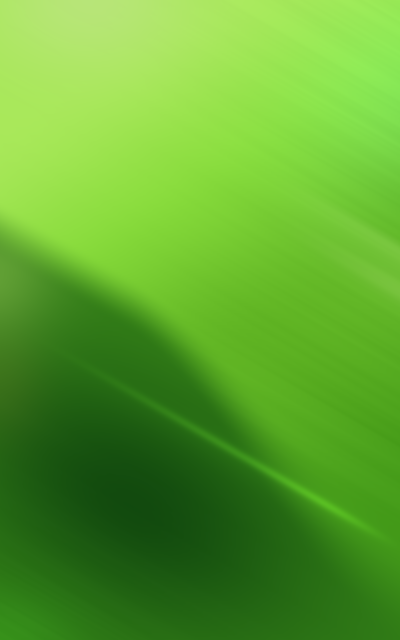
This background is drawn by a Shadertoy shader. Its source:

```glsl
// Soft green leaf-like gradient with a diagonal shadow and fine slanted light streaks.

// Lit side, from low to high
const vec3 LEAF   = vec3(0.27, 0.61, 0.10);
const vec3 GRASS  = vec3(0.38, 0.71, 0.14);
const vec3 BRIGHT = vec3(0.53, 0.86, 0.23);
const vec3 LIME   = vec3(0.66, 0.91, 0.35);
// Shaded side
const vec3 SHADE  = vec3(0.20, 0.50, 0.09);
const vec3 CORE   = vec3(0.07, 0.29, 0.055);
// Added light
const vec3 PALE_GLOW = vec3(0.06, -0.01, 0.12);
const vec3 COOL_GLOW = vec3(0.02, 0.07, 0.12);
const vec3 HAZE_GLOW = vec3(0.19, 0.14, 0.12);
const vec3 WARM_GLOW = vec3(0.07, 0.02, 0.02);
const vec3 BEAM_GLOW = vec3(0.13, 0.08, 0.13);
const vec3 LINE_GLOW = vec3(0.08, 0.14, 0.03);

// Layout, in units of the canvas height
const vec2 ALONG  = vec2(0.866, -0.5);   // streak direction
const vec2 ACROSS = vec2(0.5, 0.866);    // streak normal
const vec2 CORE_POS = vec2(0.21, 0.215);
const vec2 CORE_SIZE = vec2(0.30, 0.17);
const float EDGE_POS = 0.557;
const float EDGE_DROP = 0.17;
const float LINE_POS = 0.438;
const float BEAM_POS = 0.850;
const float GRAIN = 0.045;

float hash(vec2 p) {
    return fract(sin(dot(p, vec2(127.1, 311.7))) * 43758.5453);
}

float noise(vec2 p) {
    vec2 i = floor(p), f = fract(p);
    f = f * f * (3.0 - 2.0 * f);
    return mix(mix(hash(i), hash(i + vec2(1, 0)), f.x),
               mix(hash(i + vec2(0, 1)), hash(i + vec2(1, 1)), f.x), f.y);
}

// Gaussian spot with separate radii
float spot(vec2 offset, vec2 size) {
    vec2 q = offset / size;
    return exp(-dot(q, q));
}

// Layered noise stretched along the streaks, centred on zero
float streaks(vec2 s) {
    float sum = 0.0, weight = 0.5, freq = 24.0;
    for (int i = 0; i < 4; i++) {
        sum += weight * (noise(vec2(s.x * 1.6 + float(i) * 7.3, s.y * freq)) - 0.5);
        freq *= 2.1;
        weight *= 0.75;
    }
    return sum;
}

vec3 litSide(vec2 p) {
    float height = p.y - 0.6 * p.x;
    vec3 col = mix(LEAF, GRASS, smoothstep(-0.2, 0.27, height));
    col = mix(col, BRIGHT, smoothstep(0.22, 0.58, height));
    col = mix(col, LIME, smoothstep(0.48, 0.80, height));
    col += PALE_GLOW * spot(p - vec2(0.14, 1.0), vec2(0.16, 0.11));
    return col + COOL_GLOW * spot(p - vec2(0.66, 0.85), vec2(0.20, 0.17));
}

vec3 shadedSide(vec2 p) {
    vec2 d = p - CORE_POS;
    vec3 col = mix(SHADE, CORE, spot(vec2(dot(d, ALONG), dot(d, ACROSS)), CORE_SIZE));
    col += HAZE_GLOW * spot(p - vec2(-0.02, 0.57), vec2(0.11, 0.10));
    col += WARM_GLOW * spot(p - vec2(0.0, 0.40), vec2(0.07, 0.09));
    return col + vec3(0.03, 0.09, 0.02) * spot(p, vec2(0.12, 0.08));
}

void mainImage(out vec4 fragColor, in vec2 fragCoord) {
    vec2 p = fragCoord / iResolution.y;
    vec2 s = vec2(dot(p, ALONG), dot(p, ACROSS));

    // Shadow boundary sinks and softens toward the right
    float right = smoothstep(0.2, 0.62, p.x);
    float edge = EDGE_POS - EDGE_DROP * right;
    float soft = mix(0.038, 0.085, right);
    float lit = smoothstep(edge - soft, edge + soft, s.y);
    vec3 col = mix(shadedSide(p), litSide(p), lit);

    // Broad beam at the right: crisp top, soft tail, second ridge
    float below = BEAM_POS - s.y;
    float beam = smoothstep(-0.008, 0.016, below) * exp(-max(below, 0.0) / 0.045);
    beam += 0.6 * exp(-pow((below - 0.066) / 0.016, 2.0));
    col += BEAM_GLOW * beam * smoothstep(0.40, 0.66, p.x);

    // Thin bright line through the shadow
    float offset = s.y - LINE_POS;
    float line = exp(-pow(offset / 0.007, 2.0)) + 0.25 * exp(-pow(offset / 0.022, 2.0));
    line *= smoothstep(-0.22, 0.25, s.x) * (1.0 - smoothstep(0.32, 0.48, s.x));
    col += LINE_GLOW * line;

    // Fine streaks, strongest at the right and in the lower left corner
    float strength = 0.12 + smoothstep(0.15, 0.62, p.x) * smoothstep(0.35, 0.60, s.y);
    strength += 0.7 * spot(p, vec2(0.25, 0.17));
    col += GRAIN * strength * streaks(s) * vec3(1.0, 1.1, 0.7);

    fragColor = vec4(clamp(col, 0.0, 1.0), 1.0);
}
```
